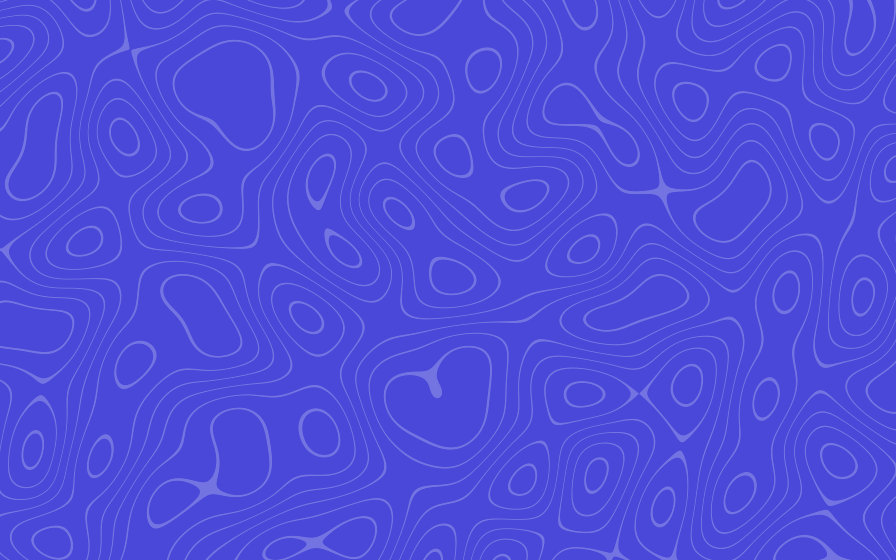
This pattern is drawn by a WebGL 2 fragment shader. Its source:

```glsl
#version 300 es
precision highp float;

// Topographic contour lines over a flat indigo ground.
// A smooth simplex noise field is cut at even heights; each line is a thin
// band of heights, so it swells on flat ground and narrows on slopes.

uniform vec2 u_resolution;
out vec4 fragColor;

const vec3 GROUND = vec3(0.288, 0.282, 0.850);
const vec3 LINE = vec3(0.452, 0.452, 0.888);
const float FREQUENCY = 3.3;        // noise units per canvas height
const float INTERVAL = 0.225;       // height between two contours
const float BAND = 0.093;           // line thickness as a share of INTERVAL
const float SOFTNESS = 0.85;        // edge blur in pixels
const vec2 OFFSET = vec2(17.3, 8.6); // selects the region of the field

const float SKEW = 0.3660254;       // square grid to triangle grid
const float UNSKEW = 0.2113249;

// Integer hash of a lattice point, giving two values in 0..1
vec2 hash2(vec2 cell) {
    uvec2 q = uvec2(ivec2(cell)) * uvec2(1597u, 3571u);
    uint n = (q.x ^ (q.y << 9)) + q.y;
    n = (n ^ (n >> 15)) * 73244475u;
    n = (n ^ (n >> 13)) * 73244475u;
    n ^= n >> 16;
    return vec2(n & 65535u, n >> 16) / 65535.0;
}

// Contribution of one triangle corner: random slope with radial falloff
float corner(vec2 cell, vec2 delta) {
    vec2 slope = normalize(hash2(cell) - 0.5 + 1e-4);
    float falloff = max(0.5 - dot(delta, delta), 0.0);
    falloff *= falloff;
    return falloff * falloff * dot(slope, delta);
}

float simplexNoise(vec2 p) {
    vec2 cell = floor(p + (p.x + p.y) * SKEW);
    vec2 a = p - cell + (cell.x + cell.y) * UNSKEW;
    vec2 side = a.x > a.y ? vec2(1.0, 0.0) : vec2(0.0, 1.0);
    vec2 b = a - side + UNSKEW;
    vec2 c = a - 1.0 + 2.0 * UNSKEW;
    return 70.0 * (corner(cell, a) + corner(cell + side, b) + corner(cell + 1.0, c));
}

// Share of the pixel covered by the band around the nearest contour
float contourCoverage(float level) {
    float slope = max(length(vec2(dFdx(level), dFdy(level))), 1e-5);
    float distanceToLine = abs(fract(level) - 0.5);
    vec2 edges = vec2(0.5, -0.5) * BAND - distanceToLine;
    vec2 cover = clamp(edges / (slope * SOFTNESS) + 0.5, 0.0, 1.0);
    return cover.x - cover.y;
}

void main() {
    vec2 p = gl_FragCoord.xy / u_resolution.y * FREQUENCY + OFFSET;
    float level = simplexNoise(p) / INTERVAL;
    fragColor = vec4(mix(GROUND, LINE, contourCoverage(level)), 1.0);
}
```
